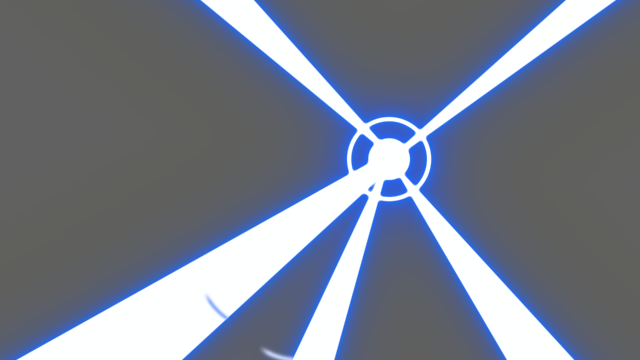
Write a Shadertoy shader that draws this background.

```glsl
// Five white beams spread from a ringed core, each wrapped in electric blue light.
// Wedge distances are blended into one shape; a tight rim and soft halos that
// build up between neighbouring beams colour the grey backdrop.

// Wedge with its tip at apex, cut off level with the core at the origin
float beamDistance(vec2 p, vec2 apex, float angle, float halfAngle) {
    vec2 dir = vec2(cos(angle), sin(angle));
    vec2 q = p - apex;
    float along = dot(q, dir);
    float across = abs(dir.x * q.y - dir.y * q.x);
    float side = across * cos(halfAngle) - along * sin(halfAngle);
    float cut = -dot(p, dir);
    return length(max(vec2(side, cut), 0.0)) + min(max(side, cut), 0.0);
}

float smoothMin(float a, float b, float k) {
    float h = max(k - abs(a - b), 0.0) / k;
    return min(a, b) - h * h * k * 0.25;
}

float halo(float d) {
    return 0.4 * exp(-max(d, 0.0) / 0.055);
}

// Bowed streak from a to b that grows stronger towards b
float streak(vec2 p, vec2 a, vec2 b, float bend, float width) {
    vec2 dir = normalize(b - a);
    float h = dot(p - a, dir) / length(b - a);
    float t = clamp(h, 0.0, 1.0);
    float offset = dot(p - a, vec2(-dir.y, dir.x)) - bend * 4.0 * t * (1.0 - t);
    float ends = smoothstep(-0.05, 0.35, h) * (1.0 - smoothstep(0.95, 1.08, h));
    return ends * exp(-offset * offset / (width * width));
}

void mainImage(out vec4 fragColor, in vec2 fragCoord) {
    vec2 p = (fragCoord - vec2(0.608, 0.558) * iResolution.xy) / iResolution.y;

    // Core disc and ring
    float radius = length(p);
    float ring = abs(radius - 0.111) - 0.006;
    float shape = smoothMin(radius - 0.058, ring, 0.008);
    float shade = 1.0 - halo(shape);

    // Beams: apex x, apex y, direction, half angle
    vec4 beams[5] = vec4[5](
        vec4(0.046, -0.028, 2.377, 0.075),
        vec4(-0.081, -0.069, 0.676, 0.053),
        vec4(0.137, 0.097, 3.768, 0.117),
        vec4(0.014, 0.042, 4.357, 0.085),
        vec4(-0.002, 0.005, 5.348, 0.1065));
    for (int i = 0; i < 5; i++) {
        float d = beamDistance(p, beams[i].xy, beams[i].z, beams[i].w);
        shape = smoothMin(shape, d, 0.01);
        shade *= 1.0 - halo(d);
    }

    // Grey backdrop, slightly warm near the light
    vec3 color = mix(vec3(0.375, 0.375, 0.36), vec3(0.382), smoothstep(0.2, 0.5, shape));

    // Wide halo, then the bright rim
    float rim = exp(-max(shape, 0.0) / 0.012);
    color = mix(color, vec3(0.16, 0.33, 0.94), 1.0 - shade);
    color = mix(color, vec3(0.11, 0.43, 1.0), 0.85 * rim);

    // Pale streak in the lower gap
    float gapStreak = streak(p, vec2(-0.36, -0.523), vec2(-0.268, -0.557), -0.007, 0.008);
    color = mix(color, vec3(0.8, 0.86, 1.0), 0.9 * gapStreak);

    // White light with a soft edge
    float edge = max(0.0025, 0.8 / iResolution.y);
    color = mix(vec3(0.995, 1.0, 1.0), color, smoothstep(-edge, edge, shape));

    // Blue streak across the widest beam
    float beamStreak = streak(p, vec2(-0.512, -0.371), vec2(-0.451, -0.442), -0.006, 0.006);
    color = mix(color, vec3(0.4, 0.58, 1.0), 0.75 * beamStreak);

    fragColor = vec4(color, 1.0);
}
```
